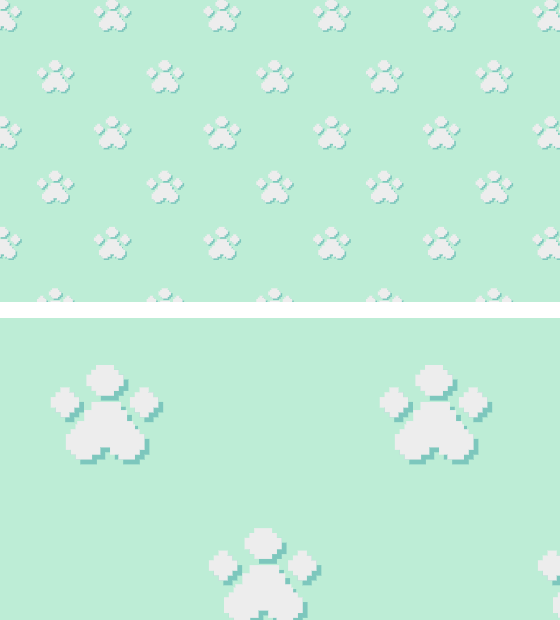
Top, the full canvas; bottom, a detail of the centre.
A Shadertoy shader for this pattern:

```glsl
// Staggered rows of stepped, pixel-style paw prints with a teal drop shadow on mint.

const vec2 DESIGN_SIZE = vec2(768.0, 412.0); // design units across the canvas
const float COLUMN_PITCH = 150.4;
const float FIRST_COLUMN = 3.5;
const float ROW_STAGGER = 72.3;
const int ROW_COUNT = 6;
const float STEP_SIZE = 2.2;                 // one stair step of the outline

const vec3 MINT = vec3(0.74, 0.93, 0.84);
const vec3 TEAL = vec3(0.49, 0.78, 0.74);
const vec3 PALE_GREY = vec3(0.93);

float box(vec2 p, vec2 center, vec2 halfSize) {
    vec2 q = abs(p - center) - halfSize;
    return length(max(q, 0.0)) + min(max(q.x, q.y), 0.0);
}

// Box given by its left-top and right-bottom corners.
float span(vec2 p, vec2 lo, vec2 hi) {
    return box(p, 0.5 * (lo + hi), 0.5 * (hi - lo));
}

// Rounded blob whose corners are cut into two stair steps.
float steppedBlob(vec2 p, vec2 center, vec2 halfSize, float s) {
    float wide = box(p, center, halfSize - vec2(0.0, 2.0 * s));
    float middle = box(p, center, halfSize - vec2(s));
    float tall = box(p, center, halfSize - vec2(2.0 * s, 0.0));
    return min(wide, min(middle, tall));
}

float toes(vec2 p, float s) {
    float top = steppedBlob(p, vec2(-0.3, 7.0), vec2(8.5, 7.0), s);
    float left = steppedBlob(p, vec2(-18.6, 17.0), vec2(6.5, 6.8), s);
    float right = steppedBlob(p, vec2(17.6, 17.0), vec2(6.5, 6.8), s);
    return min(top, min(left, right));
}

// Heel pad: a stepped dome on two lobes with a stepped cleft below.
float heelPad(vec2 p, float s) {
    float dome = span(p, vec2(-6.5, 16.8), vec2(7.0, 30.0));
    dome = min(dome, span(p, vec2(-9.8, 20.5), vec2(9.8, 34.0)));
    dome = min(dome, span(p, vec2(-13.0, 25.5), vec2(12.6, 36.0)));
    float lobes = min(steppedBlob(p, vec2(-10.0, 35.0), vec2(8.2, 8.0), s),
                      steppedBlob(p, vec2(9.6, 35.0), vec2(8.2, 8.0), s));
    float bridge = span(p, vec2(-8.0, 30.0), vec2(8.0, 40.8));
    float cleft = span(p, vec2(-2.4, 37.5), vec2(2.0, 50.0));
    return max(min(dome, min(lobes, bridge)), -cleft);
}

float paw(vec2 p, float s) {
    return min(toes(p, s), heelPad(p, s));
}

// Top edge of a row; the gaps widen slightly away from the middle.
float rowTop(float row) {
    float u = row - 2.5;
    return 195.8 + 74.0 * u + 0.8 * u * u * u;
}

// Position relative to the nearest paw of a row.
vec2 pawSpace(vec2 p, float row) {
    float shift = FIRST_COLUMN + ROW_STAGGER * mod(row, 2.0);
    float x = mod(p.x - shift + 0.5 * COLUMN_PITCH, COLUMN_PITCH) - 0.5 * COLUMN_PITCH;
    return vec2(x, p.y - rowTop(row));
}

float coverage(float dist, float pixelSize) {
    return clamp(0.5 - dist / pixelSize, 0.0, 1.0);
}

void mainImage(out vec4 fragColor, in vec2 fragCoord) {
    vec2 uv = fragCoord / iResolution.xy;
    vec2 p = vec2(uv.x, 1.0 - uv.y) * DESIGN_SIZE; // y runs downwards
    float pixelSize = DESIGN_SIZE.y / iResolution.y;

    float pawDist = 1e4;
    float shadowDist = 1e4;
    for (int i = 0; i < ROW_COUNT; i++) {
        vec2 q = pawSpace(p, float(i));
        pawDist = min(pawDist, paw(q, STEP_SIZE));
        shadowDist = min(shadowDist, paw(q - vec2(STEP_SIZE), STEP_SIZE));
    }

    vec3 color = mix(MINT, TEAL, coverage(shadowDist, pixelSize));
    color = mix(color, PALE_GREY, coverage(pawDist, pixelSize));
    fragColor = vec4(color, 1.0);
}
```
